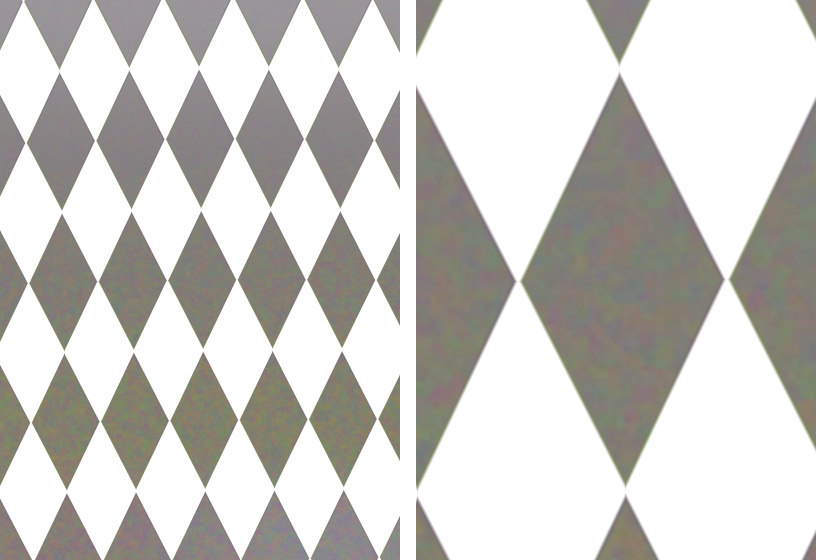
Left, the full canvas; right, a detail of the centre.
Give the GLSL for this pattern, as a Shadertoy shader.

```glsl
#define PITCH vec2(0.1246, 0.2535)   // column and row spacing, in canvas heights
#define ANCHOR vec2(0.3555, 0.1217)  // a meeting point of four diamonds
#define LEAN 0.0147                  // sideways drift of columns going down
#define FAN 0.0013                   // columns converge going down
#define HALF_SIZE 0.489              // 0.5 would make the tips touch
#define EDGE_SOFT 0.0013
#define FRINGE_WIDTH 0.0032
#define MOTTLE_SCALE 105.0
#define MOTTLE_AMOUNT 0.085
#define GRAIN_SCALE 260.0

vec3 hash3(vec2 p) {
    vec3 q = fract(p.xyx * vec3(0.1031, 0.1030, 0.0973));
    q += dot(q, q.yxz + 33.33);
    return fract((q.xxy + q.yzz) * q.zyx);
}

// Smooth cellular noise: each cell's random tint fades into its neighbours'
vec3 cellTint(vec2 p) {
    vec2 cell = floor(p), local = fract(p);
    vec3 sum = vec3(0.0);
    float total = 0.0;
    for (int j = -1; j <= 1; j++)
    for (int i = -1; i <= 1; i++) {
        vec2 offset = vec2(i, j);
        vec3 tint = hash3(cell + offset);
        vec2 delta = offset + tint.zx - local;
        float weight = exp(-5.0 * dot(delta, delta));
        sum += weight * tint;
        total += weight;
    }
    return sum / total - 0.5;
}

// Undo the slight warp of the sheet: integer coordinates are tip positions
vec2 toLattice(vec2 page) {
    vec2 p = page - ANCHOR;
    float column = (p.x - LEAN * p.y) / (PITCH.x - FAN * p.y);
    float row = p.y / PITCH.y;
    float k = clamp(column, -3.5, 3.5);
    float sag = k * k * 0.0036 * (1.0 - row / 3.0) - k * (0.0033 + 0.0008 * row);
    row -= sag;
    return vec2(column, row * (1.0 + 0.0031 * row));
}

// Ink runs from pale violet grey at the top to olive, then warm grey
vec3 inkColour(vec2 page) {
    float t = page.y;
    vec3 ink = mix(vec3(0.60, 0.585, 0.60), vec3(0.525, 0.505, 0.51), smoothstep(0.0, 0.3, t));
    ink = mix(ink, vec3(0.505, 0.49, 0.455), smoothstep(0.25, 0.5, t));
    ink = mix(ink, vec3(0.51, 0.50, 0.42), smoothstep(0.5, 0.74, t));
    vec3 foot = mix(vec3(0.53, 0.485, 0.465), vec3(0.55, 0.53, 0.54), smoothstep(0.1, 0.6, page.x));
    return mix(ink, foot, smoothstep(0.79, 0.94, t));
}

void mainImage(out vec4 fragColor, in vec2 fragCoord) {
    vec2 page = fragCoord / iResolution.y;
    page.y = 1.0 - page.y;

    // Diamond distance, in canvas heights
    vec2 lattice = toLattice(page);
    vec2 local = vec2(fract(lattice.x + 0.5), fract(lattice.y)) - 0.5;
    float dist = (abs(local.x) + abs(local.y) - HALF_SIZE) / length(1.0 / PITCH);

    // Blotches of green and red, stronger lower down
    vec3 blotch = cellTint(page * MOTTLE_SCALE);
    vec3 grain = cellTint(page * GRAIN_SCALE + 17.0);
    float strength = MOTTLE_AMOUNT * mix(0.25, 1.0, smoothstep(0.15, 0.7, page.y));
    vec3 ink = inkColour(page);
    ink += strength * (blotch.x * vec3(1.0, -0.5, -0.1) + blotch.y * vec3(0.2, 0.6, -0.9));
    ink += strength * 0.5 * grain;

    // Colour fringe: green on the lower left sides, violet on the upper right
    float side = smoothstep(-0.3, 0.3, local.x - local.y);
    vec3 fringe = mix(vec3(0.48, 0.54, 0.34), vec3(0.46, 0.41, 0.46), side);
    ink = mix(ink, fringe, 0.75 * smoothstep(-FRINGE_WIDTH, 0.0, dist));

    float soft = max(EDGE_SOFT, 0.7 / iResolution.y);
    float cover = 1.0 - smoothstep(-soft, soft, dist);
    fragColor = vec4(mix(vec3(1.0), ink, cover), 1.0);
}
```
